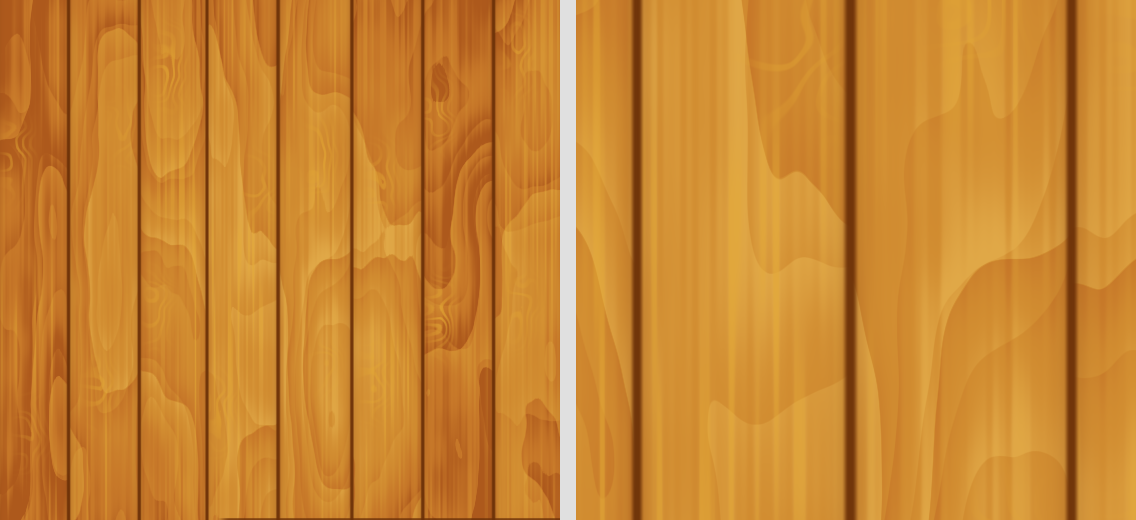
Left, the full canvas; right, a detail of the centre.
This texture is drawn by a Shadertoy shader. Its source:

```glsl
// Eight upright honey-coloured wood planks with layered grain, knots and dark seams.

const float PLANK_WIDTH = 0.1265;   // in canvas widths
const float FIRST_SEAM = 0.1224;
const float PLANK_LENGTH = 7.35;    // canvas height in plank widths

const vec3 RUST = vec3(0.68, 0.35, 0.11);
const vec3 AMBER = vec3(0.78, 0.47, 0.16);
const vec3 HONEY = vec3(0.82, 0.55, 0.19);
const vec3 STRAW = vec3(0.88, 0.66, 0.28);
const vec3 GOLD = vec3(0.89, 0.66, 0.20);
const vec3 SEAM = vec3(0.42, 0.19, 0.03);

float hash(vec2 p) {
    vec3 q = fract(vec3(p.xyx) * 0.1031);
    q += dot(q, q.yzx + 33.33);
    return fract((q.x + q.y) * q.z);
}

float noise(vec2 p) {
    vec2 i = floor(p), f = fract(p);
    f = f * f * f * (f * (f * 6.0 - 15.0) + 10.0);
    return mix(mix(hash(i), hash(i + vec2(1, 0)), f.x),
               mix(hash(i + vec2(0, 1)), hash(i + vec2(1, 1)), f.x), f.y);
}

// Sawtooth with its falling edge smoothed over one pixel
float softSaw(float f) {
    float s = fract(f);
    float w = clamp(1.5 * fwidth(f), 0.005, 0.4);
    return s - smoothstep(1.0 - w, 1.0, s);
}

// Height field whose contours are the long, arched growth layers
float growthField(vec2 q, float seed) {
    vec2 offset = vec2(seed * 7.31, seed * 3.17);
    float f = 2.6 * noise(q * vec2(1.1, 0.38) + offset);
    f += 0.45 * noise(q * vec2(2.3, 0.9) + offset.yx);
    f += 0.10 * noise(q * vec2(5.0, 2.6) + offset);
    return f + 0.5 * (hash(vec2(seed, 4.0)) - 0.5) * q.x;
}

// Fine upright fibres, nearly constant along the plank
float fibres(vec2 q, float seed) {
    float fine = noise(vec2(q.x * 34.0 + seed * 91.0, q.y * 0.45));
    float broad = noise(vec2(q.x * 13.0 + seed * 57.0, q.y * 0.3));
    return 0.65 * fine + 0.35 * broad;
}

// Curled strands around a knot; x = strands, y = area of influence
vec2 knot(vec2 q, vec2 centre, float seed) {
    vec2 d = (q - centre) / vec2(0.22, 0.52);
    float area = exp(-1.6 * dot(d, d));
    float sway = noise(vec2(q.x * 3.0, q.y * 3.6) + seed * 5.7) - 0.5;
    float f = 5.0 * q.x + 2.8 * sway + 1.3 * length(d) + 0.25 * sin(q.y * 9.0);
    float w = clamp(fwidth(f), 0.02, 0.3);
    float strand = 1.0 - smoothstep(0.06, 0.12 + w, abs(fract(f) - 0.5));
    return vec2(strand * area, area);
}

vec3 woodRamp(float t) {
    vec3 c = mix(RUST, AMBER, smoothstep(0.0, 0.35, t));
    c = mix(c, HONEY, smoothstep(0.3, 0.65, t));
    return mix(c, STRAW, smoothstep(0.6, 1.05, t));
}

void mainImage(out vec4 fragColor, in vec2 fragCoord) {
    vec2 uv = fragCoord / iResolution.xy;

    // Plank layout, slightly uneven left of the middle
    float bend = (uv.x - 0.43) / 0.09;
    float along = (uv.x + 0.009 * exp(-bend * bend) - FIRST_SEAM) / PLANK_WIDTH;
    float id = floor(along) + 1.0;
    float seed = id + 3.0;
    vec2 q = vec2(fract(along), uv.y * PLANK_LENGTH);

    // Warm light in the middle; the first and seventh planks are darker
    vec2 fromCentre = uv - vec2(0.5, 0.43);
    float glow = exp(-2.6 * dot(fromCentre, fromCentre));
    float darkPlank = 1.0 - step(0.5, mod(id, 6.0));
    float tone = 0.11 + 0.60 * glow - 0.27 * darkPlank;
    tone += 0.10 * (hash(vec2(seed, 9.0)) - 0.5);

    // Growth layers, coarse over faint
    float field = growthField(q, seed);
    tone += 0.40 * (softSaw(field) - 0.45);
    tone += 0.18 * (softSaw(2.0 * field + growthField(q.xy, seed + 20.0)) - 0.45);

    // Fibres
    float fibre = fibres(q, seed);
    tone += 0.34 * (fibre - 0.5);
    vec3 colour = woodRamp(tone);
    float goldPatch = smoothstep(0.3, 0.75, noise(q * vec2(1.5, 0.5) + seed * 2.9));
    colour = mix(colour, GOLD, 0.5 * smoothstep(0.56, 0.8, fibre) * goldPatch * glow);

    // Two knots per plank, of varying strength
    for (int i = 0; i < 2; i++) {
        vec2 key = vec2(seed, 31.0 + float(i) * 13.0);
        float height = (float(i) + 0.15 + 0.7 * hash(key)) * 0.5 * PLANK_LENGTH;
        vec2 centre = vec2(0.2 + 0.6 * hash(key + 5.0), height);
        vec2 k = knot(q, centre, seed + float(i));
        float strength = 0.25 + 0.45 * hash(key + 11.0);
        colour = mix(colour, AMBER, 0.25 * k.y * strength);
        colour = mix(colour, GOLD, k.x * strength);
    }

    // Seams: dark core in a soft shadow
    float seamDistance = min(q.x, 1.0 - q.x) * PLANK_WIDTH;
    colour = mix(colour, RUST * 0.85, 0.55 * exp(-seamDistance / 0.005));
    colour = mix(colour, SEAM, 0.92 * (1.0 - smoothstep(0.001, 0.0048, seamDistance)));

    // Shaded strip along the lower edge
    float strip = smoothstep(0.385, 0.41, uv.x) * (1.0 - smoothstep(0.002, 0.005, uv.y));
    colour = mix(colour, SEAM, 0.8 * strip);

    fragColor = vec4(colour, 1.0);
}
```
